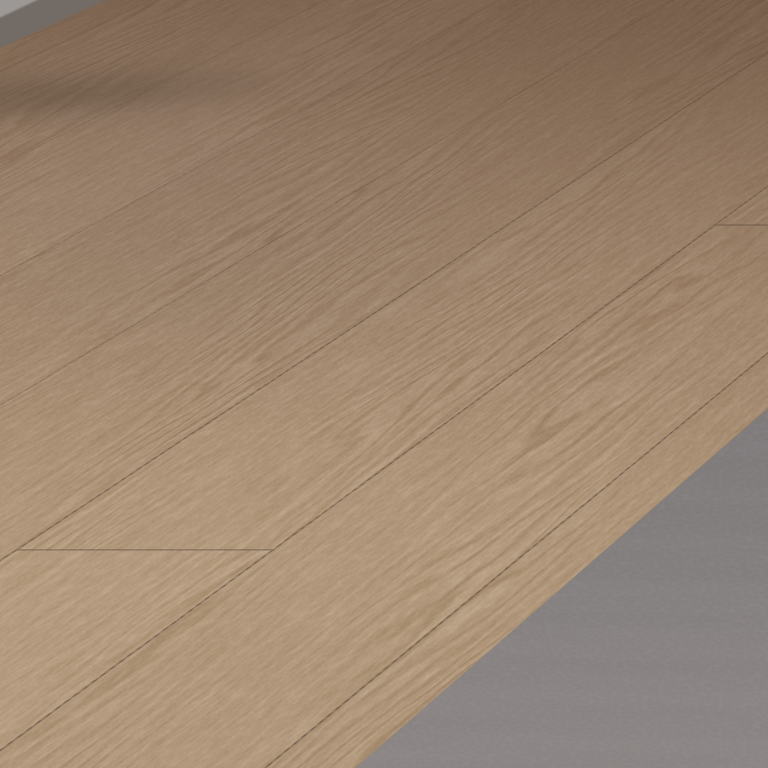
Give the GLSL for this texture, as a WebGL 2 fragment shader.

```glsl
#version 300 es
precision highp float;

uniform vec2 u_resolution;
out vec4 fragColor;

// Floor perspective
const vec2 VANISH = vec2(3.385, 2.510);
const float FIRST_SEAM = 2.111;
const float PLANK_WIDTH = 0.150;
const float DEPTH_SCALE = 8.0;
const float SEAM_HALF = 0.0035;
const float JOINT_LEFT_Y = 0.284;
const float JOINT_RIGHT_Y = 0.707;

// Rug edge and wall edges, as height = offset + slope * x
const vec2 RUG_EDGE = vec2(-0.4027, 0.8717);
const vec2 SKIRTING_EDGE = vec2(0.9375, 0.457);
const vec2 WALL_EDGE = vec2(0.977, 0.474);

// Colours
const vec3 WOOD_DARK = vec3(0.475, 0.380, 0.305);
const vec3 WOOD_MID = vec3(0.615, 0.512, 0.416);
const vec3 WOOD_LIGHT = vec3(0.700, 0.602, 0.492);
const vec3 WOOD_SHEEN = vec3(0.580, 0.490, 0.425);
const vec3 SEAM_COLOR = vec3(0.360, 0.290, 0.240);
const vec3 RUG_FAR = vec3(0.505, 0.488, 0.490);
const vec3 RUG_NEAR = vec3(0.548, 0.528, 0.523);
const vec3 SKIRTING = vec3(0.450, 0.420, 0.395);
const vec3 WALL = vec3(0.610, 0.595, 0.585);

// Strengths
const float RING_GAIN = 0.026;
const float PORE_GAIN = 0.040;
const float FIBRE_GAIN = 0.045;
const float SPECK_GAIN = 0.024;
const float PLANK_GAIN = 0.020;
const float SHADOW_GAIN = 0.15;

float hash(vec2 p) {
    vec3 q = fract(p.xyx * vec3(0.1031, 0.1030, 0.0973));
    q += dot(q, q.yzx + 33.33);
    return fract((q.x + q.y) * q.z);
}

// Distance to the nearest scattered point
float cellular(vec2 p) {
    vec2 cell = floor(p);
    float nearest = 2.0;
    for (int j = -1; j <= 1; j++) {
        for (int i = -1; i <= 1; i++) {
            vec2 c = cell + vec2(i, j);
            vec2 point = c + vec2(hash(c), hash(c + 57.0));
            nearest = min(nearest, distance(p, point));
        }
    }
    return nearest;
}

// Smoothed coverage of a thin line at distance d
float lineMask(float d, float halfWidth, float aa) {
    return 1.0 - smoothstep(halfWidth - aa * 0.5, halfWidth + aa * 0.75, abs(d));
}

float above(vec2 p, vec2 edge, float aa) {
    return smoothstep(-aa, aa, p.y - edge.x - edge.y * p.x);
}

// Growth rings: narrow dark lines bent along the board
float rings(vec2 g, float seed) {
    float bend = 0.0;
    float freq = 2.7;
    float amp = 7.0;
    for (int i = 0; i < 5; i++) {
        bend += amp * sin(g.y * freq + seed * 9.0 + 1.6 * sin(g.x * freq * 1.3 + seed));
        freq *= 2.1;
        amp *= 0.5;
    }
    float phase = g.x * 74.0 + bend;
    float patches = 0.6 + 0.4 * sin(g.x * 5.0 + g.y * 6.0 + seed * 20.0);
    float early = 0.6 - 2.0 * pow(0.5 + 0.5 * sin(phase), 2.5);
    return (early + 0.5 * sin(phase * 1.9 + g.y * 11.0)) * patches;
}

vec3 woodFloor(vec2 p, float px) {
    vec2 d = VANISH - p;
    float across = (FIRST_SEAM - d.x / d.y) / PLANK_WIDTH;
    float along = DEPTH_SCALE / d.y;
    float plank = floor(across);

    // End joints on the two foremost full planks
    float onLeft = 1.0 - step(0.5, abs(plank - 4.0));
    float onRight = 1.0 - step(0.5, abs(plank - 5.0));
    float jointY = onLeft * JOINT_LEFT_Y + onRight * JOINT_RIGHT_Y;
    float beyond = (onLeft + onRight) * step(jointY, p.y);
    float seed = hash(vec2(plank + 11.0, beyond + 3.0));

    // Light falls off towards the far side
    float near = 1.0 - p.y + 0.05 * (0.5 - p.x);
    vec3 color = mix(WOOD_DARK, WOOD_MID, smoothstep(-0.08, 0.38, near));
    color = mix(color, WOOD_LIGHT, smoothstep(0.24, 0.74, near));
    vec2 sheenOffset = (p - vec2(0.26, 0.74)) / vec2(0.34, 0.17);
    color = mix(color, WOOD_SHEEN, 0.45 * exp(-dot(sheenOffset, sheenOffset)));
    color += PLANK_GAIN * (seed - 0.5) + 0.015 * onLeft * (1.0 - beyond);

    // Grain, stretched pores and fine specks
    vec2 grain = vec2(across, along);
    float pores = cellular(vec2(across * 30.0 + 1.2 * sin(along * 5.0 + seed * 8.0), along * 12.0 + seed * 40.0));
    float fibres = cellular(vec2(across * 58.0, along * 60.0 + seed * 70.0));
    float specks = cellular(p * 210.0);
    float tone = RING_GAIN * rings(grain, seed) + PORE_GAIN * (pores - 0.46);
    tone += FIBRE_GAIN * (fibres - 0.46) + SPECK_GAIN * (specks - 0.46);
    color += tone * mix(0.5, 1.0, smoothstep(0.0, 0.55, near)) * vec3(0.9, 1.0, 1.1);

    // Soft shadow beside the wall
    float band = (p.y - 0.872 - 0.06 * p.x) / 0.030;
    color *= 1.0 - SHADOW_GAIN * exp(-band * band) * (1.0 - smoothstep(0.08, 0.50, p.x));

    // Fine, slightly broken seams and joints
    float seamId = floor(across + 0.5);
    float strength = mix(0.38, 0.72, smoothstep(2.8, 4.0, seamId));
    strength *= 0.78 + 0.22 * sin(along * 520.0);
    float seam = strength * lineMask(across - seamId, SEAM_HALF, fwidth(across));
    float joint = 0.5 * (onLeft + onRight) * lineMask(p.y - jointY, 0.0007, px);
    return mix(color, SEAM_COLOR, max(seam, joint));
}

vec3 rug(vec2 p) {
    vec3 color = mix(RUG_NEAR, RUG_FAR, smoothstep(0.0, 0.46, p.y));
    float weave = sin(p.y * 95.0 + 1.5 * sin(p.x * 6.0)) + 0.6 * sin(p.y * 213.0 + 2.0 * sin(p.x * 9.0));
    float fleck = cellular(p * vec2(130.0, 240.0)) - 0.46;
    return color + 0.003 * weave + 0.022 * fleck;
}

void main() {
    vec2 p = gl_FragCoord.xy / u_resolution;
    float px = 1.0 / min(u_resolution.x, u_resolution.y);

    vec3 color = woodFloor(p, px);
    color = mix(color, SKIRTING, above(p, SKIRTING_EDGE, px * 1.5));
    color = mix(color, WALL, above(p, WALL_EDGE, px * 2.0));
    color = mix(rug(p), color, above(p, RUG_EDGE, px));
    fragColor = vec4(color, 1.0);
}
```
